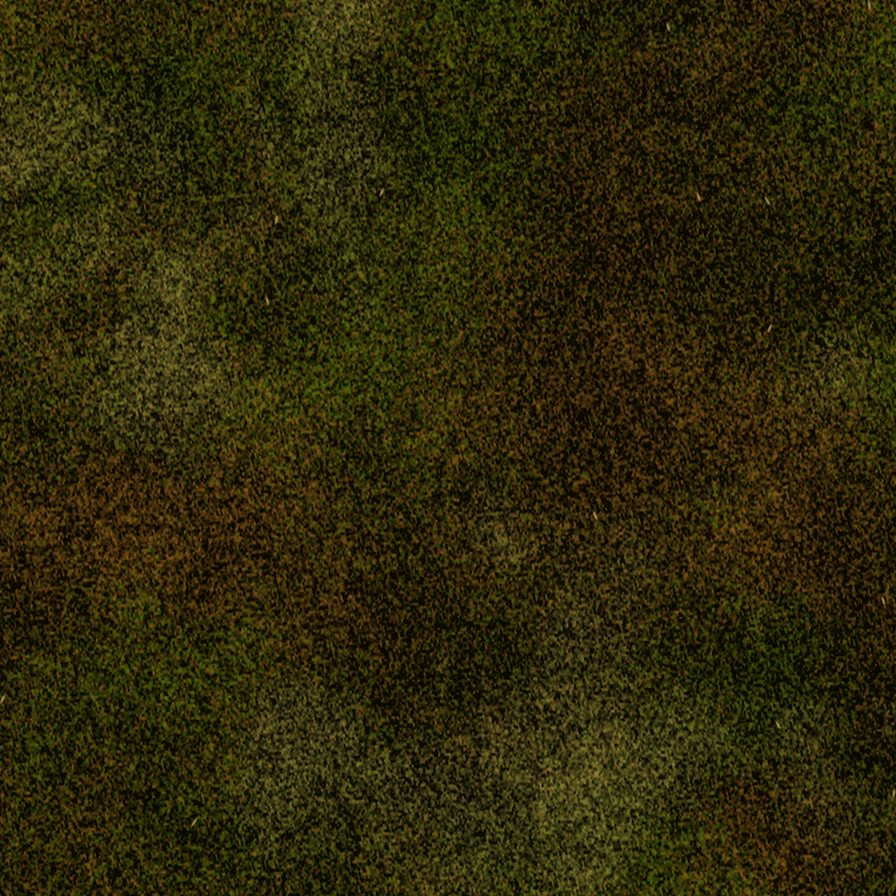
Give the GLSL for this texture, as a WebGL 2 fragment shader.

```glsl
#version 300 es
precision highp float;

uniform vec2 u_resolution;
out vec4 fragColor;

float hash(vec2 p) {
    vec3 q = fract(p.xyx * vec3(0.1031, 0.1030, 0.0973));
    q += dot(q, q.yzx + 33.33);
    return fract((q.x + q.y) * q.z);
}

float valueNoise(vec2 p) {
    vec2 cell = floor(p), f = fract(p);
    f = f * f * (3.0 - 2.0 * f);
    return mix(mix(hash(cell), hash(cell + vec2(1, 0)), f.x),
               mix(hash(cell + vec2(0, 1)), hash(cell + vec2(1, 1)), f.x), f.y);
}

float fbm(vec2 p) {
    float sum = 0.0, amplitude = 0.5;
    for (int i = 0; i < 5; i++) {
        sum += amplitude * valueNoise(p);
        p = mat2(1.6, 1.2, -1.2, 1.6) * p + 17.3;
        amplitude *= 0.56;
    }
    return sum / 1.074;
}

// Fine noise stretched along a leaning vertical axis
float bladeGrain(vec2 uv, vec2 frequency, float lean) {
    return valueNoise(vec2(uv.x + lean * uv.y, uv.y - 0.3 * lean * uv.x) * frequency + 40.0);
}

// Sparse short stalks, one candidate per grid cell
float stalks(vec2 uv, float grid, float density, vec2 size) {
    vec2 cell = floor(uv * grid);
    vec2 jitter = vec2(hash(cell + 3.7), hash(cell + 91.2));
    vec2 d = (fract(uv * grid) - mix(vec2(0.3), vec2(0.7), jitter)) / grid;
    d.x += d.y * (hash(cell + 57.1) - 0.5) * 1.2;
    float shape = 1.0 - smoothstep(0.4, 1.3, length(d / size));
    return shape * step(hash(cell + 203.4), density);
}

void main() {
    vec2 uv = gl_FragCoord.xy / min(u_resolution.x, u_resolution.y);

    // Broad patches of growth, dryness and faded turf
    float growth = fbm(uv * vec2(6.0, 7.0) + 3.1);
    float dryness = fbm(uv * vec2(5.0, 6.0) + 61.7);
    float faded = smoothstep(0.53, 0.76, fbm(uv * 4.5 + 128.4));

    // Blade-scale light and hue variation
    float grain = 0.58 * bladeGrain(uv, vec2(437.0, 283.0), 0.23)
                + 0.42 * bladeGrain(uv, vec2(391.0, 347.0), -0.37);
    float tint = bladeGrain(uv + 0.31, vec2(413.0, 329.0), 0.41);
    float clumps = valueNoise(uv * vec2(120.0, 75.0));

    float light = 0.74 + 2.5 * (grain - 0.5) + 0.95 * (growth - 0.5)
                + 0.3 * (clumps - 0.5) + 0.16 * faded;
    float hue = 0.53 + 1.8 * (tint - 0.5) + 2.0 * (dryness - 0.5);

    vec3 green = vec3(0.17, 0.215, 0.022);
    vec3 brown = vec3(0.275, 0.175, 0.05);
    vec3 color = mix(green, brown, clamp(hue, 0.0, 1.0));
    color = mix(color, vec3(0.28, 0.255, 0.125), 0.6 * faded);
    color = color * max(light, 0.14) + vec3(0.006, 0.006, -0.008);

    // Dry straw and rare pale flecks
    float straw = stalks(uv, 62.0, 0.05 + 0.25 * dryness, vec2(0.0014, 0.0032));
    float fleck = stalks(uv + 0.07, 9.0, 0.12, vec2(0.0018, 0.0052));
    color = mix(color, vec3(0.42, 0.33, 0.15), 0.5 * straw);
    color = mix(color, vec3(0.72, 0.58, 0.36), 0.8 * fleck);

    fragColor = vec4(max(color, 0.0), 1.0);
}
```
